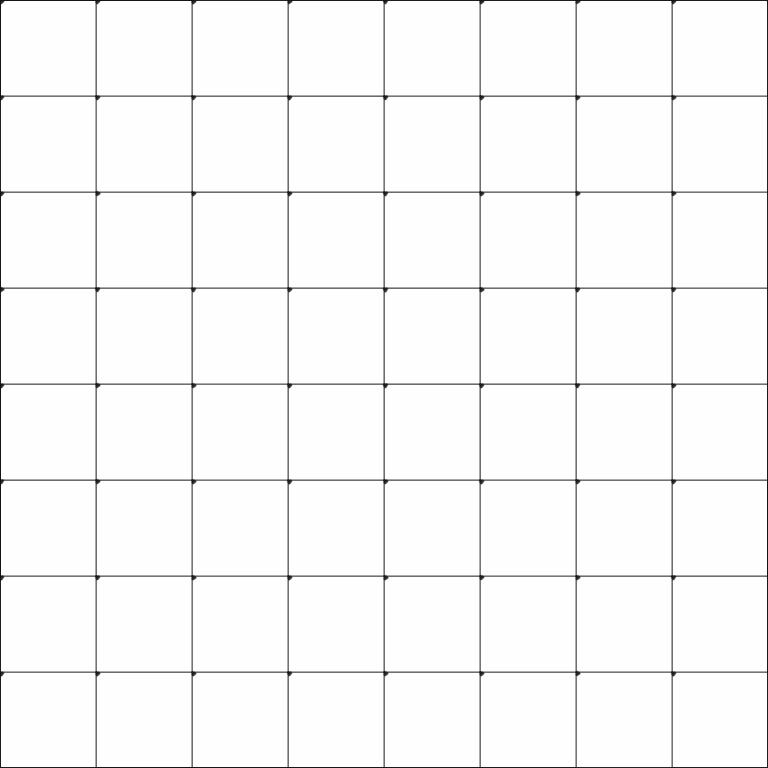
Reproduce this pattern procedurally as a Shadertoy shader.

```glsl
const float CELLS = 8.0;                        // repeats across and down
const float LINE_HALF_WIDTH = 0.0052;           // in cells, as all lengths below
const vec2 LINE_SHIFT = vec2(0.0013, -0.0013);
const vec2 BLOT_CENTRE = vec2(0.016, -0.016);
const float BLOT_RADIUS = 0.024;
const float BLOT_SOFTNESS = 0.011;
const float BLOT_RAGGEDNESS = 0.004;
const float BLOT_JITTER = 0.003;
const float LINE_WEAR = 0.08;
const vec3 PAPER = vec3(0.998);
const vec3 INK = vec3(0.07);

float hash(vec2 p) {
    return fract(sin(dot(p, vec2(127.1, 311.7))) * 43758.5453);
}

// Share of a pixel covered by a line, along each axis
vec2 lineCoverage(vec2 offset, vec2 pixel) {
    vec2 low = max(offset - 0.5 * pixel, -LINE_HALF_WIDTH);
    vec2 high = min(offset + 0.5 * pixel, LINE_HALF_WIDTH);
    return clamp((high - low) / pixel, 0.0, 1.0);
}

// Soft, slightly ragged spot of ink beside a crossing
float inkBlot(vec2 offset, vec2 id, float pixel) {
    vec2 jitter = vec2(hash(id), hash(id + 17.3)) - 0.5;
    vec2 q = offset - BLOT_CENTRE - BLOT_JITTER * jitter;
    float angle = atan(q.y, q.x + 1e-5);
    float radius = BLOT_RADIUS + BLOT_RAGGEDNESS * sin(3.0 * angle + 0.8 + 1.5 * jitter.x);
    float edge = max(BLOT_SOFTNESS, 0.5 * pixel);
    return 0.9 * (1.0 - smoothstep(radius - edge, radius + edge, length(q)));
}

void mainImage(out vec4 fragColor, in vec2 fragCoord) {
    vec2 p = CELLS * fragCoord / iResolution.xy;
    vec2 pixel = CELLS / iResolution.xy;

    // Nearest grid lines, with the outer ones kept inside the canvas
    vec2 crossing = floor(p + 0.5);
    vec2 lines = clamp(crossing + LINE_SHIFT, LINE_HALF_WIDTH, CELLS - LINE_HALF_WIDTH);
    vec2 offset = p - lines;

    // Thin lines with faint wear from cell to cell
    vec2 coverage = lineCoverage(offset, pixel);
    float wear = 1.0 - LINE_WEAR * hash(floor(p) + 5.1);
    float grid = wear * (1.0 - (1.0 - coverage.x) * (1.0 - coverage.y));

    float blot = inkBlot(p - crossing, crossing, pixel.y);
    float ink = 1.0 - (1.0 - grid) * (1.0 - blot);
    fragColor = vec4(mix(PAPER, INK, ink), 1.0);
}
```
